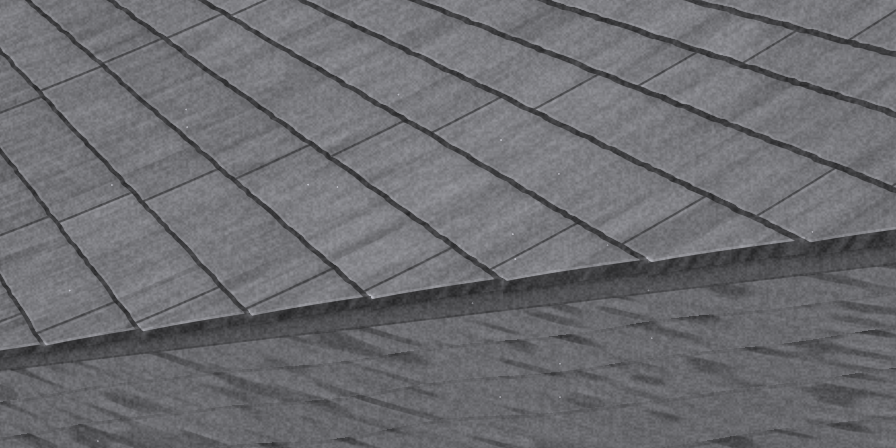
Give the GLSL for this texture, as a Shadertoy shader.

```glsl
// Grey stone-coated roof: fanned tile courses above a hip edge, a valley strip and a streaked lower slope.
#define COURSES 10
#define SLOPE_FIRST 1.58
#define SLOPE_RATIO 0.82
#define UPPER_TONE 0.475
#define LOWER_TONE 0.415
#define VALLEY_TONE 0.335
#define SHADOW_TONE 0.17
#define STREAKS_PER_TILE 26.0
#define STREAK_DEPTH 0.10
#define GRAIN_DEPTH 0.13
#define TINT vec3(0.992, 0.995, 1.03)

float hash(vec2 p) {
    return fract(sin(dot(p, vec2(127.1, 311.7))) * 43758.5);
}

float noise(vec2 p) {
    vec2 i = floor(p), f = fract(p);
    f = f * f * (3.0 - 2.0 * f);
    return mix(mix(hash(i), hash(i + vec2(1, 0)), f.x),
               mix(hash(i + vec2(0, 1)), hash(i + vec2(1, 1)), f.x), f.y);
}

// Foot of course line n on the hip; y points down
vec2 courseFoot(float n) {
    return vec2(0.099 + n * (0.203 + 0.0133 * n), 0.768 - n * (0.0313 + 0.0013 * n));
}

// Soft band covering 0..width
float band(float d, float width, float soft) {
    return smoothstep(-soft, soft, d) * (1.0 - smoothstep(width - soft, width + soft, d));
}

float upperRoof(vec2 q, float soft) {
    // Curved coordinate that stays constant along the tile grooves
    float groove = q.y + q.x * (0.38 + 0.065 * q.x);
    float course = -1.0, edge = 0.0, rim = 0.0, shade = 0.0;
    float width = 0.0085 + 0.0022 * q.x;
    float ragged = 0.004 * (noise(vec2(groove * 75.0, 3.0)) - 0.5);

    for (int i = 0; i < COURSES; i++) {
        float n = float(i);
        vec2 foot = courseFoot(n);
        float slope = SLOPE_FIRST * pow(SLOPE_RATIO, n);
        float d = (q.y - foot.y - slope * (q.x - foot.x)) / sqrt(1.0 + slope * slope) + ragged;
        if (d < 0.0) course = n;
        edge = max(edge, band(d, width, soft));
        rim = max(rim, band(d + 0.005, 0.004, soft));
        shade = max(shade, step(0.0, d) * exp(-d * 65.0));
    }

    // Staggered joints between tiles
    float size = 0.25 + 0.045 * course;
    float first = 0.775 + course * (0.062 + 0.0045 * course);
    float tile = (groove - first) / size;
    float joint = (fract(tile + 0.5) - 0.5) * size * 0.88;
    float gap = band(joint + 0.002, 0.0045, soft);
    float lip = band(joint - 0.004, 0.004, soft);

    // Grooves pressed across each course
    vec2 s = vec2(tile * STREAKS_PER_TILE, q.x * 5.0 + course * 17.0);
    float streak = 0.6 * noise(s) + 0.4 * noise(s * vec2(2.3, 1.7) + 9.0);
    float tone = UPPER_TONE + STREAK_DEPTH * (streak - 0.48);
    tone -= 0.045 * smoothstep(0.62, 0.85, noise(s * vec2(0.7, 0.6) + 31.0));
    tone += 0.035 * (hash(vec2(floor(tile), course)) - 0.5);
    tone += 0.025 * smoothstep(0.0, 0.7, q.x) - 0.02 * smoothstep(1.3, 2.0, q.x) - 0.01;

    tone -= 0.09 * shade;
    tone += 0.05 * rim + 0.035 * lip;
    tone = mix(tone, 0.25, 0.8 * gap);
    return mix(tone, SHADOW_TONE + 0.1 * noise(q * 90.0), 0.92 * edge);
}

float lowerRoof(vec2 q, float depth, float soft) {
    // Short dashes that flatten toward the right
    float across = q.y - q.x * (0.40 - 0.06 * q.x);
    float row = depth / (0.07 + 0.05 * depth) + 0.25 * noise(q * 4.0);
    vec2 s = vec2(q.x * 8.0 + floor(row) * 3.7, across * 58.0);
    float dash = smoothstep(0.58, 0.85, noise(s));
    float glint = smoothstep(0.6, 0.9, noise(s + vec2(0.2, 0.9)));
    float tone = LOWER_TONE + 0.04 * (noise(s * vec2(0.8, 2.0) + 40.0) - 0.5);
    tone += 0.025 * glint - 0.13 * dash * (1.0 - 0.5 * fract(row));
    tone -= 0.035 * band(fract(row) * 0.08, 0.007, soft);
    return tone - 0.025 * smoothstep(0.1, 0.45, depth) * (1.0 - 0.3 * q.x);
}

void mainImage(out vec4 fragColor, in vec2 fragCoord) {
    vec2 q = fragCoord / iResolution.y;
    q.y = 1.0 - q.y;
    float soft = max(0.0015, 0.7 / iResolution.y);

    // Hip edge drops a little at each course foot
    float since = 0.1, glow = 0.0;
    for (int i = 0; i < COURSES; i++) {
        vec2 foot = courseFoot(float(i));
        if (q.x > foot.x) since = q.x - foot.x;
        glow = max(glow, exp(-dot(q - foot, q - foot) * 9000.0));
    }
    float hip = 0.778 - q.x * (0.150 - 0.008 * q.x) + 0.009 * exp(-since * 7.0);
    float front = 0.017 + 0.008 * q.x;
    float below = q.y - hip;
    float depth = q.y - (0.828 - 0.119 * q.x);

    // Upper slope, dark tile fronts, valley, lower slope
    float tone = upperRoof(q, soft);
    tone += 0.07 * band(below + 0.006, 0.006, soft);
    float face = SHADOW_TONE + 0.13 * noise(vec2((q.x + q.y * 0.7) * 65.0, q.y * 12.0));
    tone = mix(tone, face, smoothstep(-soft, soft, below));
    float valley = VALLEY_TONE - 0.12 * exp(-max(below - front, 0.0) * 90.0);
    tone = mix(tone, valley, smoothstep(-soft, soft, below - front));
    tone = mix(tone, lowerRoof(q, max(depth, 0.0), soft), smoothstep(-soft, soft, depth));
    tone -= 0.05 * band(depth + 0.004, 0.005, soft);
    tone += 0.16 * glow * noise(q * 130.0);

    // Mineral grain and sparse pale chips
    float grain = 0.6 * noise(q * 230.0) + 0.4 * noise(q * 115.0 + 7.0) - 0.5;
    tone += GRAIN_DEPTH * grain;
    vec2 cell = floor(q * 30.0);
    vec2 chip = fract(q * 30.0) - 0.3 - 0.4 * vec2(hash(cell + 5.0), hash(cell + 8.0));
    tone += 0.22 * step(0.988, hash(cell)) * (1.0 - smoothstep(0.03, 0.09, length(chip)));

    fragColor = vec4(clamp(tone * TINT, 0.0, 1.0), 1.0);
}
```
